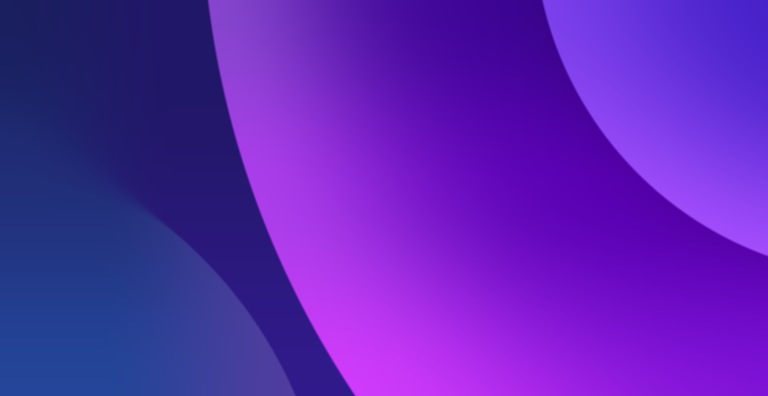
A Shadertoy shader for this background:

```glsl
#define BAND vec3(2.789, 1.273, 2.280)
#define ORB vec3(2.244, 1.196, 0.896)
#define HILL vec3(-0.279, -0.440, 1.116)
#define EDGE_SOFT 0.004
#define HILL_FADE 0.16
#define GLOW_LOW 0.48
#define GLOW_HIGH 0.34
#define SHADOW_REACH 0.09
#define SHADOW_DEPTH 0.09

// Depth inside a disc given as centre and radius; negative outside
float discDepth(vec2 p, vec3 disc) {
    return disc.z - length(p - disc.xy);
}

float cover(float depth, float softness) {
    return smoothstep(-softness, softness, depth);
}

// Smooth blend through three colours, bottom to top
vec3 ramp(vec3 low, vec3 mid, vec3 high, float t) {
    return mix(mix(low, mid, smoothstep(0.0, 0.5, t)), high, smoothstep(0.5, 1.0, t));
}

// Dark indigo field, bluer towards the left
vec3 fieldColor(vec2 p) {
    vec3 blueSide = mix(vec3(0.13, 0.22, 0.52), vec3(0.10, 0.12, 0.37), smoothstep(0.2, 1.0, p.y));
    vec3 indigoSide = mix(vec3(0.19, 0.10, 0.54), vec3(0.13, 0.09, 0.41), smoothstep(0.0, 0.8, p.y));
    return mix(blueSide, indigoSide, smoothstep(0.0, 0.45, p.x));
}

// Blue hill with a violet right flank
vec3 hillColor(vec2 p) {
    vec3 blue = mix(vec3(0.14, 0.27, 0.60), vec3(0.13, 0.18, 0.47), smoothstep(0.0, 0.6, p.y));
    return mix(blue, vec3(0.31, 0.24, 0.62), smoothstep(0.25, 0.75, p.x));
}

// Purple band, glowing along its left rim
vec3 bandColor(vec2 p, float depth) {
    vec3 deep = ramp(vec3(0.47, 0.06, 0.83), vec3(0.35, 0.00, 0.71), vec3(0.24, 0.015, 0.59), p.y);
    vec3 glow = ramp(vec3(0.81, 0.23, 0.98), vec3(0.67, 0.24, 0.92), vec3(0.52, 0.27, 0.80), p.y);
    float reach = depth / mix(GLOW_LOW, GLOW_HIGH, p.y);
    return mix(deep, glow, exp(-reach * reach));
}

// Violet orb, brightest at its lower rim
vec3 orbColor(vec2 p, float depth) {
    vec3 rim = mix(vec3(0.66, 0.31, 1.0), vec3(0.50, 0.26, 0.93), smoothstep(0.36, 1.0, p.y));
    return mix(rim, vec3(0.28, 0.13, 0.79), smoothstep(-0.1, 0.56, depth));
}

void mainImage(out vec4 fragColor, in vec2 fragCoord) {
    vec2 p = fragCoord / iResolution.y;
    float softness = max(EDGE_SOFT, 0.7 / iResolution.y);
    float hill = discDepth(p, HILL);
    float band = discDepth(p, BAND);
    float orb = discDepth(p, ORB);

    // The hill's crest dissolves towards the left
    float hillSoftness = mix(HILL_FADE, softness, smoothstep(0.0, 0.45, p.x));
    vec3 color = mix(fieldColor(p), hillColor(p), cover(hill, hillSoftness));

    // Band, shaded where it meets the orb
    float shadow = SHADOW_DEPTH * exp(-max(-orb, 0.0) / SHADOW_REACH);
    color = mix(color, bandColor(p, band) * (1.0 - shadow), cover(band, softness));

    color = mix(color, orbColor(p, orb), cover(orb, softness));
    fragColor = vec4(color, 1.0);
}
```
